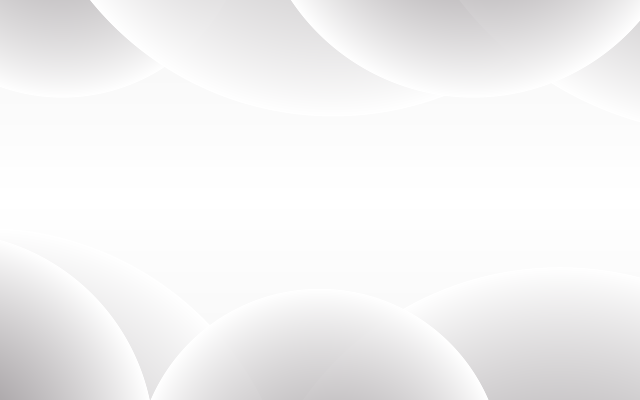
A WebGL 1 fragment shader for this background:

```glsl
precision highp float;
// Pale backdrop of translucent grey discs with white rims along the top and bottom.

uniform vec2 u_resolution;

// Lengths are in canvas heights; the layout is 1.6 wide and 1.0 high.
const vec2  LAYOUT_CENTER = vec2(0.8, 0.5);
const vec3  SHADE_TINT    = vec3(0.99, 1.04, 1.01); // light absorbed per unit of shade
const float GLOW_HEIGHT   = 0.504;                  // brightest level of the backdrop
const float GLOW_FALLOFF  = 0.075;
const float CORE_OPACITY  = 0.7;

// Shade at the core of each disc; it fades linearly to a white rim.
const float SHADE_TOP_LEFT     = 0.50;
const float SHADE_TOP_WIDE     = 0.46;
const float SHADE_TOP_RIGHT    = 0.60;
const float SHADE_TOP_FRONT    = 0.58;
const float SHADE_BOTTOM_BACK  = 0.42;
const float SHADE_BOTTOM_LEFT  = 0.56;
const float SHADE_BOTTOM_RIGHT = 0.58;
const float SHADE_BOTTOM_FRONT = 0.46;

// Lays a disc over the colour below: see-through at the core, solid at the rim.
vec3 layDisc(vec3 below, vec2 p, vec2 center, float radius, float shade) {
    float dist = length(p - center);
    float t = min(dist / radius, 1.0);
    float halfPixel = 0.5 / u_resolution.y;
    float coverage = 1.0 - smoothstep(-halfPixel, halfPixel, dist - radius);
    float opacity = mix(CORE_OPACITY, 1.0, t * t);
    vec3 fill = 1.0 - SHADE_TINT * shade * (1.0 - t);
    return mix(below, fill, coverage * opacity);
}

void main() {
    vec2 p = (gl_FragCoord.xy - 0.5 * u_resolution) / u_resolution.y + LAYOUT_CENTER;

    // Backdrop: a soft white band across the middle
    vec3 color = vec3(1.0 - GLOW_FALLOFF * abs(p.y - GLOW_HEIGHT));

    // Upper discs, back to front
    color = layDisc(color, p, vec2(0.156, 1.221), 0.465, SHADE_TOP_LEFT);
    color = layDisc(color, p, vec2(0.833, 1.490), 0.781, SHADE_TOP_WIDE);
    color = layDisc(color, p, vec2(1.835, 1.529), 0.867, SHADE_TOP_RIGHT);
    color = layDisc(color, p, vec2(1.183, 1.304), 0.548, SHADE_TOP_FRONT);

    // Lower discs, back to front
    color = layDisc(color, p, vec2(-0.040, -0.348), 0.778, SHADE_BOTTOM_BACK);
    color = layDisc(color, p, vec2(-0.144, -0.110), 0.530, SHADE_BOTTOM_LEFT);
    color = layDisc(color, p, vec2(1.400, -0.456), 0.788, SHADE_BOTTOM_RIGHT);
    color = layDisc(color, p, vec2(0.799, -0.182), 0.460, SHADE_BOTTOM_FRONT);

    gl_FragColor = vec4(color, 1.0);
}
```
